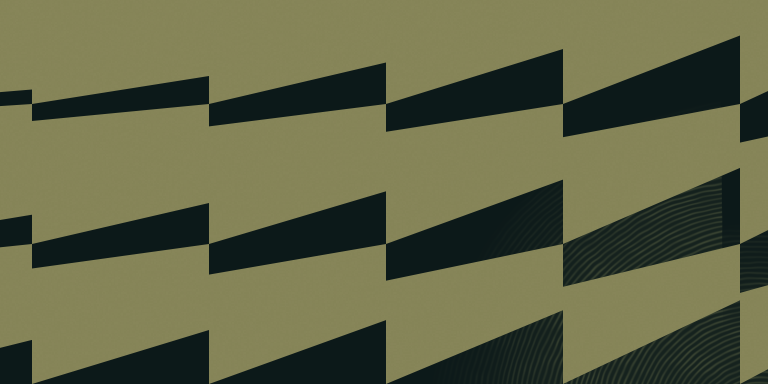
Give the GLSL for this pattern, as a Shadertoy shader.

```glsl
// Rows of growing dark wedges cut in an olive sheet, over a finely ribbed dark disc.

float hash(vec2 p) {
    return fract(sin(dot(p, vec2(127.1, 311.7))) * 43758.5);
}

float noise(vec2 p) {
    vec2 i = floor(p), f = fract(p);
    f = f * f * (3.0 - 2.0 * f);
    return mix(mix(hash(i), hash(i + vec2(1, 0)), f.x),
               mix(hash(i + vec2(0, 1)), hash(i + vec2(1, 1)), f.x), f.y);
}

// Coverage of the wedge opening; p runs downward, 384 units per canvas height
float wedge(vec2 p, float pixel) {
    vec2 q = p - vec2(32.0, 104.0);
    float column = floor(q.x / 177.0);
    float row = floor((q.y + 90.0) / 140.0);
    float u = q.x / 177.0 - column;
    float y = q.y - row * 140.0;

    // Openings grow to the right and downward
    float rise = 28.0 + 13.5 * column + row * (13.0 - 1.8 * column);
    float drop = 17.0 + 5.4 * column + row * (7.5 + 0.7 * column);
    float inside = min(y + rise * u, drop * (1.0 - u) - y);
    return clamp(inside / pixel + 0.5, 0.0, 1.0);
}

// Dark layer with fine arcs that fade in toward the lower right
vec3 ribbedLayer(vec2 p, float pixel) {
    vec2 d = p - vec2(760.0, 430.0);
    float radius = length(d);
    float seam = smoothstep(-pixel, pixel, p.x - 722.0);
    float depth = mix(330.0, 205.0, seam) - radius;
    float reveal = smoothstep(-4.0, 12.0, depth)
                 * mix(0.25, 1.0, smoothstep(0.0, 110.0, depth));
    reveal *= mix(0.35, 1.0, smoothstep(410.0, 620.0, p.x));

    float wobble = 5.0 * noise(p / 38.0) + 1.2 * noise(p / 11.0);
    float rib = 0.5 + 0.5 * cos(6.2832 * (radius + wobble) / 5.2);
    float wear = 0.55 + 0.6 * noise(p / vec2(16.0, 9.0));
    float light = reveal * (0.22 + 0.78 * rib * rib * wear);
    return mix(vec3(0.048, 0.098, 0.098), vec3(0.21, 0.25, 0.185), light);
}

void mainImage(out vec4 fragColor, in vec2 fragCoord) {
    float pixel = 384.0 / iResolution.y;
    vec2 p = vec2(fragCoord.x, iResolution.y - fragCoord.y) * pixel;

    // Horizontal samples smooth the upright edges
    float opening = 0.0;
    for (int i = 0; i < 4; i++) {
        float shift = (float(i) - 1.5) * 0.25 * pixel;
        opening += 0.25 * wedge(p + vec2(shift, 0.0), pixel);
    }

    vec3 sheet = vec3(0.525, 0.52, 0.345) + 0.008 * (hash(floor(p / 1.5)) - 0.5);
    fragColor = vec4(mix(sheet, ribbedLayer(p, pixel), opening), 1.0);
}
```
